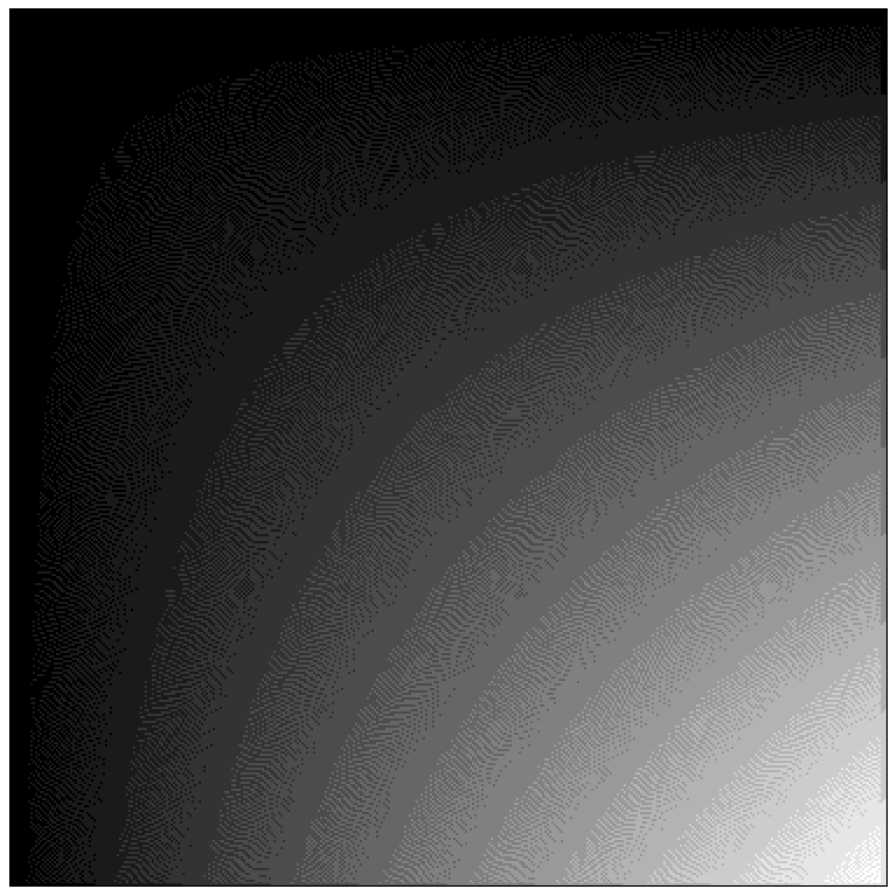
Give the GLSL for this background, as a three.js fragment shader.

```glsl
// A white-framed square of grey that brightens toward the lower right corner.
// The product of two ramps is cut into eleven greys, and a fine dither grid,
// bent by layered sines, scatters dots of the next grey in each curved band.

varying vec2 vUv;

// Ramp product: 0 along the left and top sides, 1 in the lower right corner.
float ramp(vec2 p) {
  return clamp(p.x, 0.0, 1.0) * clamp(1.0 - p.y, 0.0, 1.0);
}

// Evenly spread threshold per cell; the sines bend its rows into short worms.
float ditherThreshold(vec2 cell) {
  float bend = 0.9 * sin(cell.x * 0.11 + 2.0 * sin(cell.y * 0.043))
             + 0.7 * sin(cell.y * 0.13 + 1.7 * sin(cell.x * 0.057))
             + 0.3 * sin(dot(cell, vec2(0.31, -0.27)));
  return fract(dot(cell, vec2(0.7549, 0.5698)) + bend);
}

// Grey of the dithered field, p from 0 to 1 inside the frame.
float ditheredGrey(vec2 p) {
  float cells = 376.0;
  vec2 cell = floor(p * cells);
  float tone = 10.0 * ramp((cell + 0.5) / cells);
  float level = floor(tone + 0.03);
  float density = tone - level;

  // Each band opens with a plain stretch; the right and bottom rims stay plain.
  float dotted = step(0.19, density) * step(p.x, 0.992) * step(0.004, p.y);
  float lit = step(ditherThreshold(cell), density) * dotted;
  return min(level + lit, 10.0) / 10.0;
}

// Frame, thin black outline and field at one point of the canvas.
float shade(vec2 uv) {
  vec2 p = (uv - 0.0104) / 0.9803;
  vec2 toSide = min(p, 1.0 - p);
  float inset = min(toSide.x, toSide.y);
  if (inset < 0.0) return 1.0;
  if (inset < 0.0014) return 0.0;
  return ditheredGrey(p);
}

void main() {
  // Average a 3 by 3 grid of samples per pixel to smooth every edge.
  vec2 pixel = fwidth(vUv);
  float grey = 0.0;
  for (int i = 0; i < 3; i++) {
    for (int j = 0; j < 3; j++) {
      vec2 offset = (vec2(float(i), float(j)) - 1.0) / 3.0;
      grey += shade(vUv + offset * pixel) / 9.0;
    }
  }
  gl_FragColor = vec4(vec3(grey), 1.0);
}
```
